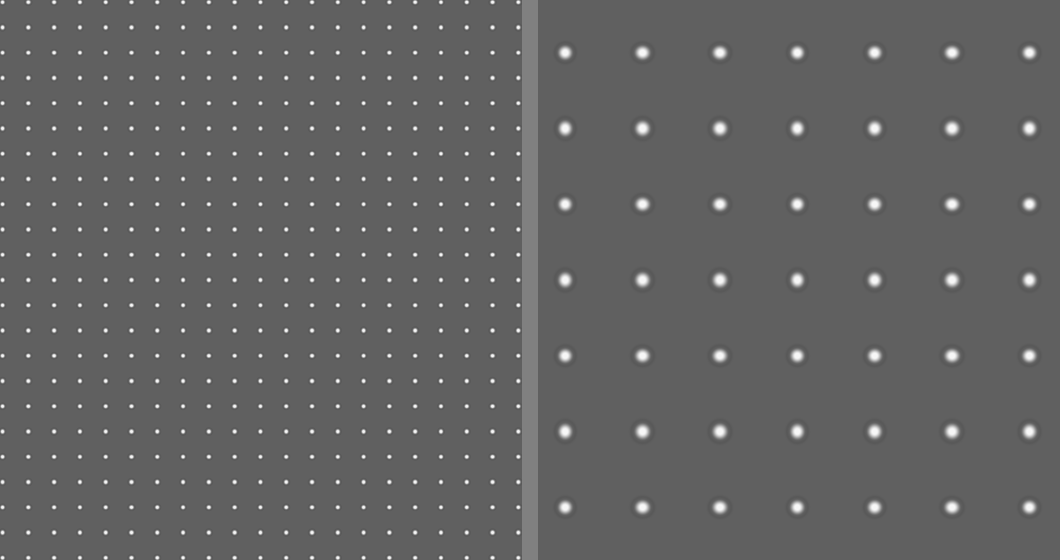
Left, the full canvas; right, a detail of the centre.
Give the GLSL for this pattern, as a WebGL 1 fragment shader.

```glsl
precision highp float;

uniform vec2 u_resolution;

// Grid: 21 columns by 23 rows, in fractions of the canvas
const vec2 FIRST_DOT = vec2(0.0049, 0.0039);
const vec2 LAST_DOT = vec2(0.9930, 0.9961);
const vec2 INTERVALS = vec2(20.0, 22.0);

// Dot profile, in fractions of the canvas height
const float CORE_RADIUS = 0.0012;
const float EDGE_RADIUS = 0.0054;
const float HALO_RADIUS = 0.0065;
const float HALO_WIDTH = 0.0010;

// Slight change of dot shape between rows and columns
const float ROW_SQUASH = 0.05;
const float COLUMN_STRETCH = 0.05;
const float COLUMN_PERIOD = 3.5;
const float COLUMN_PHASE = 8.5;

const vec3 GROUND = vec3(0.376);
const vec3 DOT = vec3(0.97);
const float HALO_DEPTH = 0.028;
const float TAU = 6.2832;

// Width and height factors for the dot in a given cell
vec2 dotScale(vec2 cell) {
  float wave = cos(TAU * (cell.x - COLUMN_PHASE) / COLUMN_PERIOD);
  float rowSign = 1.0 - 2.0 * mod(cell.y, 2.0);
  return vec2(1.0 + COLUMN_STRETCH * wave, 1.0 - ROW_SQUASH * rowSign);
}

// Bright centre with a soft rim
float dotMask(float radius, float pixel) {
  float middle = 0.5 * (CORE_RADIUS + EDGE_RADIUS);
  float halfWidth = max(0.5 * (EDGE_RADIUS - CORE_RADIUS), pixel);
  return 1.0 - smoothstep(middle - halfWidth, middle + halfWidth, radius);
}

// Faint dark ring around the rim
float haloMask(float radius) {
  float x = (radius - HALO_RADIUS) / HALO_WIDTH;
  return exp(-x * x);
}

void main() {
  vec2 uv = gl_FragCoord.xy / u_resolution;
  vec2 spacing = (LAST_DOT - FIRST_DOT) / INTERVALS;

  // Nearest dot and the offset from its centre
  vec2 grid = (uv - FIRST_DOT) / spacing;
  vec2 cell = floor(grid + 0.5);
  vec2 offset = (grid - cell) * spacing;
  offset.x *= u_resolution.x / u_resolution.y;

  float radius = length(offset / dotScale(cell));
  float pixel = 1.0 / u_resolution.y;

  vec3 color = GROUND - HALO_DEPTH * haloMask(radius);
  color = mix(color, DOT, dotMask(radius, pixel));
  gl_FragColor = vec4(color, 1.0);
}
```
